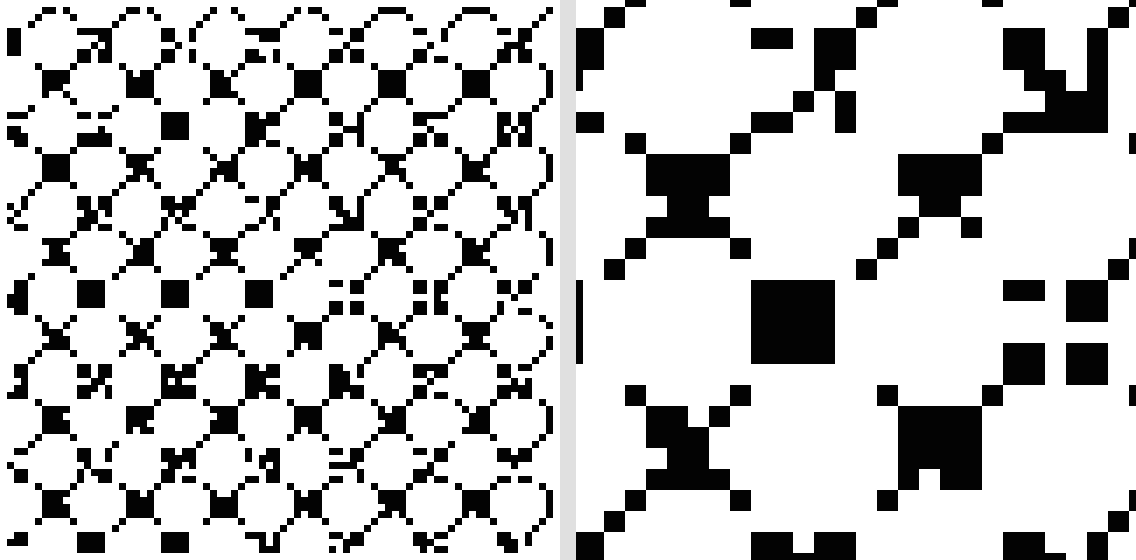
Left: the whole. Right: its middle third, enlarged.
A WebGL 2 fragment shader for this pattern:

```glsl
#version 300 es
precision highp float;

uniform vec2 u_resolution;
out vec4 fragColor;

const float GRID = 80.0;    // cells across the canvas
const float PERIOD = 12.0;  // cells per repeat
const vec3 PAPER = vec3(1.0);
const vec3 INK = vec3(0.01);

float hash(vec2 p) {
  vec3 q = fract(vec3(p.xyx) * vec3(0.1031, 0.1030, 0.0973));
  q += dot(q, q.yzx + 33.33);
  return fract((q.x + q.y) * q.z);
}

vec2 gradient(vec2 corner) {
  float angle = 6.2832 * hash(corner + 57.0);
  return vec2(cos(angle), sin(angle));
}

float gradientNoise(vec2 p) {
  vec2 i = floor(p), f = p - i;
  vec2 s = f * f * f * (f * (f * 6.0 - 15.0) + 10.0);
  vec2 e = vec2(1.0, 0.0);
  float bottom = mix(dot(gradient(i), f), dot(gradient(i + e), f - e), s.x);
  float top = mix(dot(gradient(i + e.yx), f - e.yx), dot(gradient(i + 1.0), f - 1.0), s.x);
  return mix(bottom, top, s.y);
}

// Noise sampled off the lattice so that neighbours differ
float variation(vec2 id, float seed) {
  return gradientNoise(id * 1.37 + seed);
}

// Cell offset from the nearest node of a repeating set
vec2 nodeOffset(vec2 cell, vec2 origin, float period) {
  return mod(cell - origin + 0.5 * period, period) - 0.5 * period;
}

// Four by four node with worn edges and four corner links
bool evenNode(vec2 d, vec2 cell) {
  vec2 a = abs(d);
  float wear = variation(cell, 0.41);
  if (a.x == 2.5 && a.y == 2.5) return wear > -0.34;
  if (max(a.x, a.y) > 2.0) return false;
  bool edge = a.x != a.y;
  return !edge || wear < 0.16;
}

// Five by five node: four corner blocks around a slotted cross
bool oddNode(vec2 d, vec2 cell, vec2 id) {
  vec2 a = abs(d);
  float wear = variation(cell, 0.83);
  if (d == vec2(3.0, -3.0)) return wear > -0.3;
  if (max(a.x, a.y) > 2.0) return false;

  // A few nodes are filled solid
  if (variation(id, 0.29) > 0.3) return max(d.x, d.y) < 2.0;

  // Centre and arms of the cross
  if (a.x + a.y == 0.0) return wear > -0.08;
  if (a.x * a.y == 0.0) return wear > (a.x + a.y > 1.0 ? 0.2 : 0.08);

  // Each corner block is full or thinned to an outer strip
  float block = variation(id * 2.0 + step(vec2(0.0), d), 0.57);
  if (block > -0.05) return true;
  return block < -0.18 ? a.y == 2.0 : a.x == 2.0;
}

float inkAt(vec2 cell) {
  // Blank border one cell wide
  if (min(cell.x, cell.y) < 1.0 || max(cell.x, cell.y) > GRID - 2.0) return 0.0;
  vec2 evenOffset = nodeOffset(cell, vec2(8.0, 0.0), PERIOD) + 0.5;
  vec2 oddOffset = nodeOffset(cell, vec2(1.0, 6.0), PERIOD);
  vec2 oddId = floor((cell - oddOffset) / PERIOD);
  return evenNode(evenOffset, cell) || oddNode(oddOffset, cell, oddId) ? 1.0 : 0.0;
}

// Area coverage of the cells under one pixel footprint
float coverage(vec2 p, vec2 footprint) {
  vec2 lo = floor(p - 0.5 * footprint);
  vec2 hi = floor(p + 0.5 * footprint);
  vec2 w = clamp((p + 0.5 * footprint - hi) / footprint, 0.0, 1.0);
  float lower = mix(inkAt(lo), inkAt(vec2(hi.x, lo.y)), w.x);
  float upper = mix(inkAt(vec2(lo.x, hi.y)), inkAt(hi), w.x);
  return mix(lower, upper, w.y);
}

void main() {
  vec2 uv = gl_FragCoord.xy / u_resolution;
  // Rows are counted downward from the top edge
  vec2 p = vec2(uv.x, 1.0 - uv.y) * GRID;
  float ink = coverage(p, GRID / u_resolution);
  fragColor = vec4(mix(PAPER, INK, ink), 1.0);
}
```
